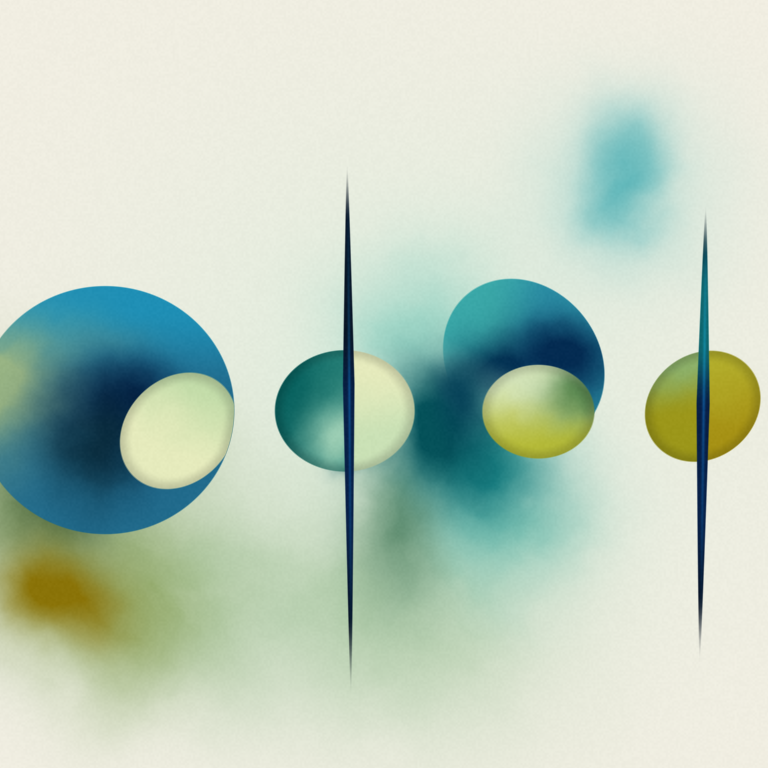
Write a WebGL 1 fragment shader that draws this background.

```glsl
precision highp float;
// Watercolour abstract: two inked domes, four smooth ovals and two needles on paper.
// Stains are gaussians in noise-warped space; crisp parts are tilted ellipses and
// tapered lines, laid from back to front.

uniform vec2 u_resolution;

#define WARP .085
#define BLOOM .75
#define NOISE_SCALE 6.5
#define GRAIN .018
#define RIM_SHADE .16
#define NAVY vec3(.015, .13, .27)
#define DEEP_TEAL vec3(.02, .32, .35)
#define TEAL vec3(.23, .66, .66)
#define AZURE vec3(.12, .56, .71)
#define SAGE vec3(.68, .79, .65)
#define CREAM vec3(.9, .92, .74)

vec2 p, w;    // canvas position, and the same warped by noise
float bloom;  // uneven pigment density

float hash(vec2 v) {
  vec3 q = fract(v.xyx * .1031);
  q += dot(q, q.yzx + 33.33);
  return fract((q.x + q.y) * q.z);
}

float noise(vec2 v) {
  vec2 i = floor(v), f = fract(v);
  f = f * f * (3. - 2. * f);
  return mix(mix(hash(i), hash(i + vec2(1, 0)), f.x),
             mix(hash(i + vec2(0, 1)), hash(i + 1.), f.x), f.y);
}

float fbm(vec2 v) {
  float sum = 0., amp = .5;
  for (int i = 0; i < 5; i++) {
    sum += amp * noise(v);
    v = mat2(1.6, 1.2, -1.2, 1.6) * v + 7.3;
    amp *= .5;
  }
  return sum;
}

// Approximate signed distance to a tilted ellipse.
float oval(vec2 center, vec2 radius, float angle) {
  float c = cos(angle), s = sin(angle);
  vec2 q = mat2(c, -s, s, c) * (p - center);
  return (length(q / radius) - 1.) * min(radius.x, radius.y);
}

float cover(float d) {
  float px = 1. / min(u_resolution.x, u_resolution.y);
  return 1. - smoothstep(-px, px, d);
}

// Soft stain; spot holds center and radius.
void wash(inout vec3 col, vec4 spot, vec3 ink, float amount) {
  vec2 q = (w - spot.xy) / spot.zw;
  col = mix(col, ink, clamp(amount * bloom * exp(-dot(q, q)), 0., 1.));
}

// Opaque disc with a slightly darker rim.
void disc(inout vec3 col, float d, vec3 fill) {
  col = mix(col, fill * (1. - RIM_SHADE * smoothstep(-.016, 0., d)), cover(d));
}

// Needle: span holds bottom, widest point and top; ends holds x at bottom and top.
void needle(inout vec3 col, vec3 span, vec2 ends, float width, vec3 tip) {
  float along = (p.y - span.x) / (span.z - span.x);
  float t = clamp(min((p.y - span.x) / (span.y - span.x),
                      (span.z - p.y) / (span.z - span.y)), 0., 1.);
  float x = p.x - mix(ends.x, ends.y, along), g = 4. * x / width - .4;
  vec3 ink = mix(vec3(.02, .04, .08), vec3(.03, .12, .27), smoothstep(.1, .6, t));
  ink = mix(ink, tip, smoothstep(.55, .7, along) * (1. - smoothstep(.8, 1., along)));
  ink += vec3(.02, .16, .24) * exp(-g * g) * t;
  col = mix(col, ink, cover(abs(x) - width * pow(t, .8)) * smoothstep(0., .28, t));
}

void main() {
  p = gl_FragCoord.xy / u_resolution;
  vec2 n = vec2(fbm(p * NOISE_SCALE), fbm(p * NOISE_SCALE + 31.7)) - .48;
  w = p + WARP * n;
  bloom = 1. + BLOOM * (fbm(p * 9. + n * 2. + 11.) - .48);

  // Paper, cooler around the middle.
  vec2 m = (p - vec2(.54, .48)) / vec2(.4, .36);
  vec3 col = mix(vec3(.945, .932, .885), vec3(.875, .925, .865), .9 * exp(-dot(m, m)));

  // Left stains: sage, moss and an ochre spot.
  wash(col, vec4(.24, .23, .2, .13), SAGE, .95);
  wash(col, vec4(.06, .36, .15, .13), vec3(.56, .66, .46), 1.);
  wash(col, vec4(.17, .22, .11, .1), vec3(.52, .6, .29), .65);
  wash(col, vec4(.08, .35, .07, .08), vec3(.25, .36, .2), .8);
  wash(col, vec4(.085, .225, .056, .052), vec3(.54, .45, .03), 1.1);

  // Right stains: haze, teal flow and a floating cloud.
  wash(col, vec4(.53, .2, .17, .14), SAGE, .9);
  wash(col, vec4(.55, .55, .1, .12), vec3(.6, .83, .77), .8);
  wash(col, vec4(.66, .33, .1, .09), vec3(.45, .75, .69), .85);
  wash(col, vec4(.53, .3, .055, .08), vec3(.36, .54, .42), .85);
  wash(col, vec4(.63, .4, .08, .065), vec3(.1, .5, .51), 1.);
  wash(col, vec4(.575, .435, .058, .07), DEEP_TEAL, 1.1);
  wash(col, vec4(.81, .74, .12, .11), vec3(.74, .87, .83), .75);
  wash(col, vec4(.815, .765, .045, .065), vec3(.31, .69, .71), .85);

  // Left dome, dissolving downwards, and its pale oval.
  float dome = oval(vec2(.137, .466), vec2(.168, .1615), 0.);
  vec3 fill = mix(vec3(.13, .42, .55), AZURE, smoothstep(.48, .6, p.y));
  wash(fill, vec4(.12, .54, .08, .035), vec3(.27, .58, .63), .6);
  wash(fill, vec4(0, .49, .085, .09), vec3(.6, .71, .52), 1.1);
  wash(fill, vec4(.15, .46, .07, .055), NAVY, 1.15);
  col = mix(col, fill, cover(dome) * smoothstep(.25, .35, w.y + .5 * w.x));
  wash(col, vec4(.125, .41, .05, .06), vec3(.03, .15, .21), .9);
  fill = mix(CREAM, vec3(.76, .86, .66), smoothstep(.48, .57, w.y + .3 * w.x));
  disc(col, max(dome, oval(vec2(.232, .439), vec2(.083, .068), .785)), fill);

  // Right dome with a dark band, and its lime oval.
  fill = mix(TEAL, vec3(.17, .56, .65), smoothstep(.64, .74, w.x));
  wash(fill, vec4(.66, .5, .055, .045), vec3(.015, .21, .33), 1.);
  wash(fill, vec4(.745, .52, .075, .052), vec3(.015, .17, .32), 1.1);
  dome = oval(vec2(.682, .529), vec2(.1146, .0977), -.87);
  col = mix(col, fill, cover(dome) * smoothstep(.83, .91, w.y + .6 * w.x));
  wash(col, vec4(.615, .475, .035, .045), vec3(.02, .25, .34), .8);
  fill = mix(vec3(.71, .73, .22), vec3(.84, .9, .73), smoothstep(.42, .49, w.y));
  wash(fill, vec4(.77, .475, .045, .032), vec3(.28, .48, .26), .9);
  disc(col, oval(vec2(.701, .464), vec2(.073, .061), 0.), fill);

  // Two-tone lens: teal on the left, cream on the right.
  wash(col, vec4(.476, .389, .03, .01), DEEP_TEAL, .5);
  fill = mix(vec3(.03, .38, .37), vec3(.13, .48, .45), smoothstep(.37, .45, w.x));
  wash(fill, vec4(.445, .425, .05, .045), vec3(.66, .84, .73), .95);
  vec3 pale = mix(vec3(.79, .88, .71), CREAM, smoothstep(.41, .51, w.y));
  disc(col, oval(vec2(.449, .465), vec2(.091, .079), 0.), mix(pale, fill, cover(p.x - .458)));

  // Ochre lens at the far right.
  fill = mix(vec3(.61, .59, .1), vec3(.55, .69, .41), smoothstep(.45, .51, w.y));
  pale = mix(vec3(.65, .57, .08), vec3(.7, .68, .17), smoothstep(.41, .52, w.y));
  disc(col, oval(vec2(.915, .471), vec2(.079, .068), .65), mix(pale, fill, cover(p.x - .914)));

  // Needles, then paper grain.
  needle(col, vec3(.09, .5, .79), vec2(.457, .452), .0075, vec3(.03, .08, .14));
  needle(col, vec3(.135, .475, .735), vec2(.911, .919), .0085, vec3(.06, .4, .43));
  gl_FragColor = vec4(col + GRAIN * (noise(p * 380.) - .5), 1);
}
```
